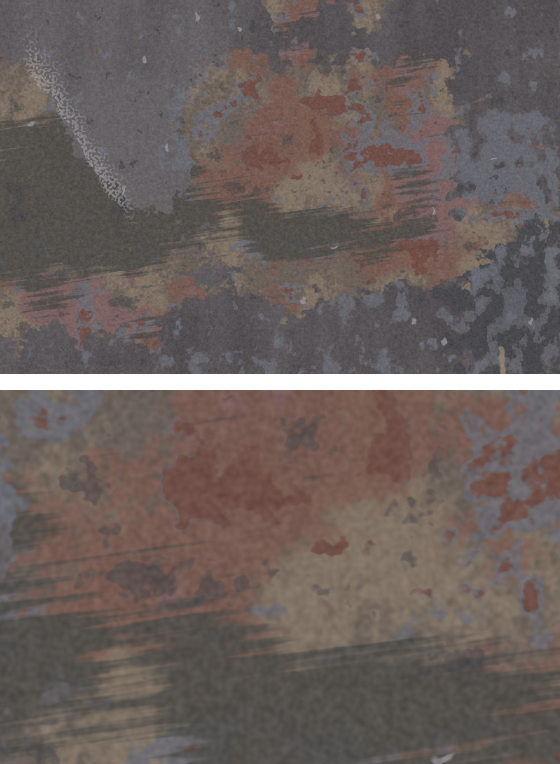
Top: the whole. Bottom: its middle third, enlarged.
Give the GLSL for this texture, as a Shadertoy shader.

```glsl
// Weathered metal: a dull grey coat, worn through to ragged islands of old paint.
// Soft shapes place the islands, gradient noise frays their edges, and layered
// noise thresholds add rust, slate, brushed olive, dust and scratches.

const vec3 COAT_DARK  = vec3(0.325, 0.305, 0.315);
const vec3 COAT_LIGHT = vec3(0.405, 0.385, 0.395);
const vec3 TAN        = vec3(0.505, 0.450, 0.395);
const vec3 UMBER      = vec3(0.420, 0.380, 0.355);
const vec3 RUST       = vec3(0.470, 0.350, 0.315);
const vec3 DEEP_RUST  = vec3(0.440, 0.285, 0.245);
const vec3 PINK       = vec3(0.490, 0.385, 0.385);
const vec3 SLATE      = vec3(0.415, 0.420, 0.455);
const vec3 OLIVE      = vec3(0.310, 0.305, 0.290);
const vec3 SOOT       = vec3(0.275, 0.275, 0.290);
const vec3 DUST       = vec3(0.620, 0.610, 0.630);
const float EDGE_WANDER = 0.20;   // large wobble of the island outlines
const float EDGE_FRAY   = 0.07;   // fine raggedness of the outlines
const float STRAY_CHIPS = -0.115; // nearer zero leaves more loose chips
const float GRAIN       = 0.045;

float hash(vec2 p) {
    vec3 q = fract(vec3(p.xyx) * 0.1031);
    q += dot(q, q.yzx + 33.33);
    return fract((q.x + q.y) * q.z);
}

float cornerSlope(vec2 cell, vec2 offset) {
    float angle = 6.2832 * hash(cell);
    return dot(vec2(cos(angle), sin(angle)), offset);
}

// Gradient noise, about -1 to 1
float noise(vec2 p) {
    vec2 i = floor(p), f = p - i;
    vec2 u = f * f * f * (f * (f * 6.0 - 15.0) + 10.0);
    vec2 e = vec2(1.0, 0.0);
    float low  = mix(cornerSlope(i, f), cornerSlope(i + e.xy, f - e.xy), u.x);
    float high = mix(cornerSlope(i + e.yx, f - e.yx), cornerSlope(i + e.xx, f - e.xx), u.x);
    return 1.5 * mix(low, high, u.y);
}

float fbm(vec2 p, int octaves) {
    float sum = 0.0, gain = 0.5;
    for (int i = 0; i < octaves; i++) {
        sum += gain * noise(p);
        p = mat2(1.6, 1.2, -1.2, 1.6) * p + 17.3;
        gain *= 0.55;
    }
    return sum;
}

// Soft ellipse: 1 at its centre, 0 at its rim
float spot(vec2 p, vec2 centre, vec2 radius) {
    return max(0.0, 1.0 - length((p - centre) / radius));
}

float box(vec2 p, vec2 centre, vec2 halfSize, float corner) {
    vec2 d = abs(p - centre) - halfSize + corner;
    return corner - length(max(d, 0.0)) - min(max(d.x, d.y), 0.0);
}

float cover(float value, float threshold, float softness) {
    return smoothstep(threshold - softness, threshold + softness, value);
}

float slopeTop(float x) { return 0.84 - 0.45 * smoothstep(0.02, 0.40, x); }

// Positive inside the old paint, in canvas heights
float islands(vec2 p) {
    float centre = box(p, vec2(0.87, 0.53), vec2(0.38, 0.32), 0.16);
    float tail = box(p, vec2(1.26, 0.37), vec2(0.17, 0.07), 0.07);
    float crown = box(p, vec2(0.88, 0.99), vec2(0.15, 0.05), 0.05);
    float base = 0.11 + 0.12 * smoothstep(0.35, 0.55, p.x);
    float left = min(min(slopeTop(p.x) - p.y, p.y - base), 0.58 - p.x);
    return max(max(centre, tail), max(crown, left));
}

vec3 coat(vec2 p, float fine) {
    float tone = 0.30 + 0.9 * spot(p, vec2(0.36, 0.68), vec2(0.55, 0.65));
    tone += 0.7 * fbm(p * vec2(9.0, 1.6), 4) + 0.5 * fbm(p * 4.0 + 9.0, 4);
    vec3 colour = mix(COAT_DARK, COAT_LIGHT, clamp(tone, 0.0, 1.0));
    // Slate bloom at the right and soot mottling towards the lower right
    float bloom = spot(p, vec2(1.34, 0.48), vec2(0.24, 0.34)) + 0.7 * spot(p, vec2(0.50, 0.64), vec2(0.10, 0.22))
                + 0.6 * spot(p, vec2(0.96, 0.20), vec2(0.20, 0.09)) + 0.35 * spot(p, vec2(0.7, 0.02), vec2(0.8, 0.14));
    float soot = spot(p, vec2(1.38, 0.20), vec2(0.30, 0.38));
    float mottle = fbm(p * vec2(20.0, 17.0) + 4.0, 4);
    colour = mix(colour, SLATE, 0.8 * cover(mottle + bloom, 0.40, 0.10));
    colour = mix(colour, SOOT, 0.8 * cover(soot - mottle + 0.4 * fine, 0.46, 0.08));
    return mix(colour, SLATE, 0.6 * cover(mottle + 0.5 * soot, 0.40, 0.06));
}

vec3 oldPaint(vec2 p, float fine) {
    float broad = fbm(p * 5.0 + 31.0, 5);
    float flakes = fbm(p * vec2(11.0, 13.0) + 57.0, 5);
    vec3 colour = mix(UMBER, TAN, cover(fbm(p * vec2(9.0, 5.0) + 3.0, 5) + 0.3 * fine, 0.03, 0.22));
    float pinkArea = spot(p, vec2(0.22, 0.19), vec2(0.22, 0.17)) + 0.6 * spot(p, vec2(1.18, 0.50), vec2(0.18, 0.32));
    float rustArea = 0.3 * spot(p, vec2(0.88, 0.62), vec2(0.42, 0.30)) + 0.35 * spot(p, vec2(1.08, 0.32), vec2(0.28, 0.18));
    float slateArea = spot(p, vec2(1.05, 0.62), vec2(0.26, 0.18)) + 0.6 * spot(p, vec2(0.55, 0.71), vec2(0.13, 0.16));
    colour = mix(colour, RUST, 0.9 * cover(broad + rustArea + 0.2 * fine, 0.09, 0.10));
    colour = mix(colour, PINK, 0.9 * cover(pinkArea + 0.9 * broad + 0.2 * flakes, 0.28, 0.07));
    colour = mix(colour, SLATE, 0.8 * cover(flakes + 0.45 * slateArea, 0.22, 0.05));
    // Olive wiped on in long, slightly rising strokes
    vec2 stroke = vec2(p.x + 0.14 * p.y, p.y - 0.14 * p.x);
    float bristles = fbm(stroke * vec2(4.0, 75.0), 3);
    float oliveArea = 1.7 * spot(p, vec2(0.20, 0.47), vec2(0.40, 0.31)) + 0.9 * spot(p, vec2(0.80, 0.38), vec2(0.50, 0.11));
    colour = mix(colour, OLIVE, 0.88 * cover(oliveArea + 0.6 * bristles + 0.8 * broad, 0.36, 0.16));
    colour = mix(colour, DEEP_RUST, 0.8 * cover(flakes + rustArea - 0.5 * oliveArea, 0.38, 0.05));
    return mix(colour, SOOT, 0.55 * cover(-flakes + 0.3 * fine, 0.36, 0.07));
}

void mainImage(out vec4 fragColor, in vec2 fragCoord) {
    vec2 p = fragCoord / iResolution.y;
    float fine = fbm(p * 75.0, 2);
    float field = max(islands(p), STRAY_CHIPS);
    field += EDGE_WANDER * fbm(p * vec2(6.0, 8.0), 5) + EDGE_FRAY * fbm(p * 32.0 + 8.0, 3);
    vec3 colour = mix(coat(p, fine), oldPaint(p, fine), cover(field, 0.0, 0.012));

    // Pale dust drifting off the slope
    float above = p.y - slopeTop(p.x) + 0.03 * noise(p * 14.0);
    float drift = smoothstep(-0.02, 0.01, above) * smoothstep(0.17, 0.0, above)
                * smoothstep(0.03, 0.10, p.x) * smoothstep(0.40, 0.30, p.x);
    colour = mix(colour, DUST, 0.65 * drift * cover(noise(p * 130.0) + 0.7 * drift, 0.55, 0.25));

    // Scattered bright nicks and one long scratch
    for (int i = 0; i < 14; i++) {
        float id = float(i);
        vec2 at = vec2(1.5 * hash(vec2(id, 3.0)), hash(vec2(id, 8.0)));
        vec2 q = p - at + 0.006 * vec2(noise(p * 70.0), noise(p * 70.0 + 40.0));
        vec2 size = mix(vec2(0.012, 0.004), vec2(0.004, 0.016), hash(vec2(id, 21.0)));
        colour = mix(colour, DUST, 0.7 * cover(1.0 - length(q / size), 0.2, 0.3));
    }
    float scratch = box(p + 0.004 * noise(p * 60.0), vec2(1.343 - 0.08 * (p.y - 0.03), 0.03), vec2(0.007, 0.045), 0.005);
    colour = mix(colour, TAN * 1.15, 0.85 * cover(scratch, 0.0, 0.003));

    colour += GRAIN * (fine + 0.6 * noise(p * 160.0));
    fragColor = vec4(colour, 1.0);
}
```
